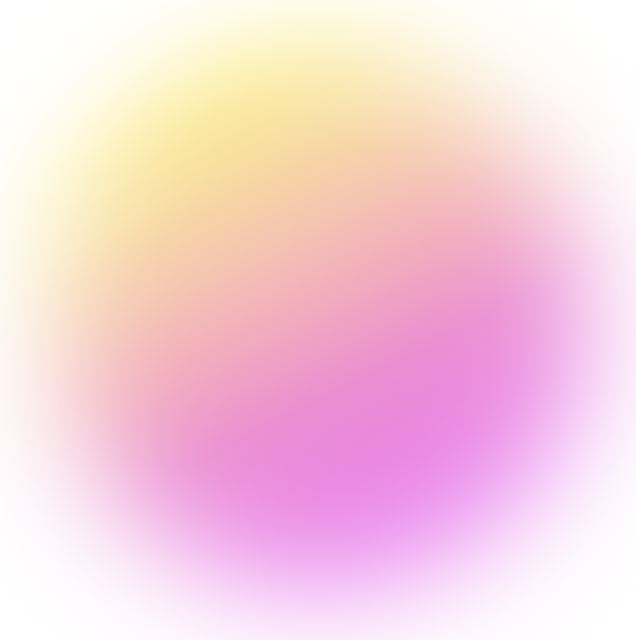
A WebGL 2 fragment shader for this background:

```glsl
#version 300 es
precision highp float;

uniform vec2 u_resolution;
out vec4 fragColor;

const int STOP_COUNT = 7;

float hash(vec2 p) {
    return fract(sin(dot(p, vec2(12.9898, 78.233))) * 43758.5453);
}

// Coverage of a disc with a Gaussian-blurred edge
float blurredDisc(vec2 p, float radius, float blur) {
    float x = (radius - length(p)) / blur;
    return 0.5 + 0.5 * tanh(0.8 * x + 0.036 * x * x * x);
}

// Evenly spaced colour ramp, yellow through pink to violet
vec3 ramp(float t) {
    vec3 stops[STOP_COUNT] = vec3[STOP_COUNT](
        vec3(0.985, 0.900, 0.450),
        vec3(0.970, 0.860, 0.600),
        vec3(0.960, 0.775, 0.690),
        vec3(0.945, 0.670, 0.745),
        vec3(0.920, 0.560, 0.820),
        vec3(0.917, 0.520, 0.880),
        vec3(0.910, 0.500, 0.930)
    );
    float position = clamp(t, 0.0, 1.0) * float(STOP_COUNT - 1);
    vec3 color = stops[0];
    for (int i = 1; i < STOP_COUNT; i++) {
        color = mix(color, stops[i], clamp(position - float(i - 1), 0.0, 1.0));
    }
    return color;
}

void main() {
    vec2 p = (gl_FragCoord.xy - 0.5 * u_resolution) / u_resolution.y;

    // Gradient runs from the upper left down to the lower right
    vec2 direction = normalize(vec2(0.45, -0.89));
    float t = (dot(p, direction) + 0.409) / 0.78;

    // Soft disc over white
    float coverage = blurredDisc(p, 0.407, 0.092);
    vec3 color = mix(vec3(1.0), ramp(t), coverage);

    // Faint dither against banding
    color += (hash(p) - 0.5) / 255.0;
    fragColor = vec4(clamp(color, 0.0, 1.0), 1.0);
}
```
